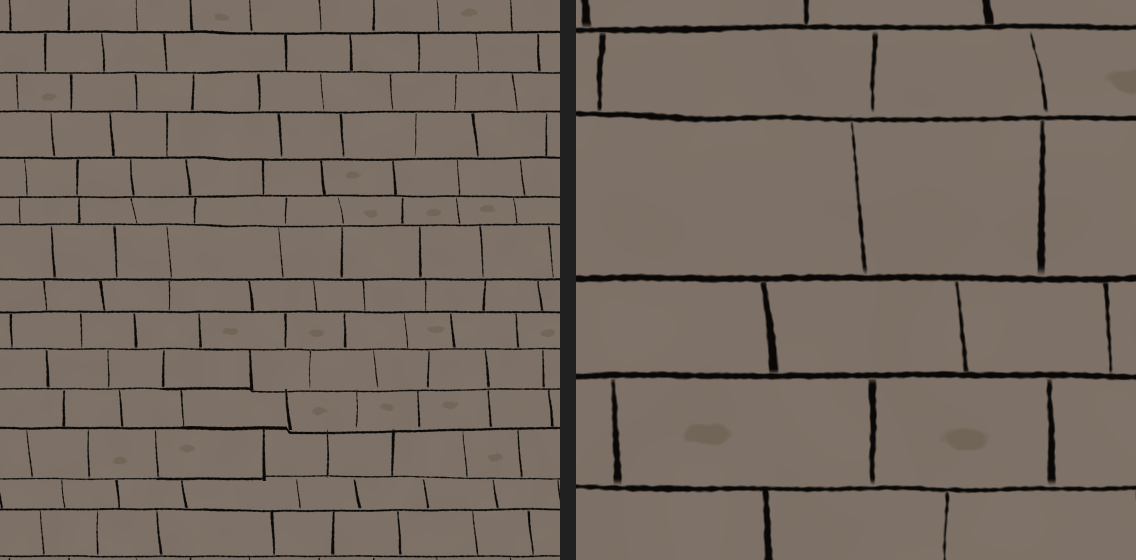
Left: the whole. Right: its middle third, enlarged.
A WebGL 1 fragment shader for this texture:

```glsl
precision highp float;
// Hand-inked wall of uneven stone courses with leaning joints and faint stains.

uniform vec2 u_resolution;

const float SPAN = 768.0; // layout units across the canvas
const int COURSES = 14;
const vec3 STONE = vec3(0.49, 0.44, 0.40);
const vec3 STAIN = vec3(0.41, 0.37, 0.30);
const vec3 INK = vec3(0.04, 0.033, 0.025);

// Per course: top, first joint, left end of wide stone, right end of wide stone
vec4 courses[COURSES + 1];
// Per lower edge: sideways kink height, half width, heavy slab above (0 or 1)
vec3 edges[COURSES];

void layCourses() {
  courses[0] = vec4(-5.0, 14.0, 262.0, 343.0);   edges[0] = vec3(2.0, 1.5, 0.0);
  courses[1] = vec4(44.0, 62.0, 227.0, 392.0);   edges[1] = vec3(-1.5, 1.0, 0.0);
  courses[2] = vec4(100.0, 24.0, 265.0, 355.0);  edges[2] = vec3(1.0, 1.2, 0.0);
  courses[3] = vec4(153.0, 72.0, 229.0, 384.0);  edges[3] = vec3(2.5, 1.4, 0.0);
  courses[4] = vec4(216.5, 36.0, 258.0, 361.0);  edges[4] = vec3(-1.5, 1.1, 0.0);
  courses[5] = vec4(270.0, 27.0, 267.0, 392.0);  edges[5] = vec3(2.0, 1.0, 0.0);
  courses[6] = vec4(308.0, 73.0, 232.0, 385.0);  edges[6] = vec3(0.0, 1.4, 0.0);
  courses[7] = vec4(383.0, 62.0, 232.0, 344.0);  edges[7] = vec3(0.0, 1.3, 0.0);
  courses[8] = vec4(428.0, 16.0, 274.0, 392.0);  edges[8] = vec3(1.0, 0.9, 0.0);
  courses[9] = vec4(478.5, 65.0, 224.0, 344.0);  edges[9] = vec3(4.0, 0.9, 1.0);
  courses[10] = vec4(533.0, 87.0, 250.0, 395.0); edges[10] = vec3(6.0, 1.5, 1.0);
  courses[11] = vec4(587.5, 40.0, 215.0, 362.0); edges[11] = vec3(-3.5, 0.8, 1.0);
  courses[12] = vec4(656.5, 0.0, 253.0, 409.0);  edges[12] = vec3(2.0, 1.2, 0.0);
  courses[13] = vec4(698.5, 58.0, 218.0, 374.0); edges[13] = vec3(0.0, 1.0, 0.0);
  courses[14] = courses[0] + vec4(SPAN, 0.0, 0.0, 0.0);
}

float hash(vec2 p) {
  return fract(sin(dot(p, vec2(127.1, 311.7))) * 4375.85);
}

float corner(vec2 cell, vec2 offset, float period) {
  float angle = 6.2832 * hash(mod(cell, period));
  return dot(vec2(cos(angle), sin(angle)), offset);
}

// Gradient noise that repeats every `period` cells
float noise(vec2 p, float period) {
  vec2 c = floor(p), f = fract(p);
  vec2 u = f * f * f * (f * (f * 6.0 - 15.0) + 10.0);
  vec2 e = vec2(1.0, 0.0);
  return mix(mix(corner(c, f, period), corner(c + e, f - e, period), u.x),
             mix(corner(c + e.yx, f - e.yx, period), corner(c + 1.0, f - 1.0, period), u.x), u.y);
}

float stroke(float dist, float halfWidth, float aa) {
  return smoothstep(-aa, aa, halfWidth - abs(dist));
}

float wrapX(float dx) {
  return mod(dx + 0.5 * SPAN, SPAN) - 0.5 * SPAN;
}

// Horizontal ink line below a course, kinked at its wide stone
float edgeInk(vec2 p, vec4 course, float base, vec3 edge, float id, float rough, float aa) {
  float bend = mix(298.0, course.w, edge.z);
  float soft = mix(24.0, 3.0, edge.z);
  float kink = smoothstep(bend - soft, bend + soft, p.x) * (1.0 - smoothstep(430.0, SPAN, p.x));
  float wobble = 1.4 * noise(vec2(p.x / SPAN * 16.0, id + 0.5), 16.0);
  float slab = smoothstep(course.z - 6.0, course.z + 6.0, p.x)
             * (1.0 - smoothstep(course.w, course.w + 6.0, p.x));
  float bulge = exp(-pow((p.x - 298.0) / 24.0, 2.0)) * min(abs(edge.x), 1.0);
  float halfWidth = edge.y + mix(0.45 * bulge, 0.8 * slab, edge.z) + rough;
  return stroke(p.y - base - kink * edge.x - wobble, halfWidth, aa);
}

// Upright joint: leaning, tapered and slightly short of the edges
float jointInk(float dx, float t, vec2 id, float heavy, float rough, float aa) {
  float taper = mix(0.65, 1.3, hash(id + 7.3) < 0.6 ? t : 1.0 - t);
  float halfWidth = max(mix(0.5, 1.65, hash(id + 3.1)), 1.7 * heavy) * taper + rough;
  float lean = mix(-2.0, 7.5, hash(id + 5.7)) * (t - 0.5);
  float bow = 1.8 * noise(vec2(t * 1.5, id.x * 9.0 + id.y + 0.5), 128.0);
  float ends = smoothstep(-0.01, 0.08, t) * (1.0 - smoothstep(0.92, 1.0, t));
  return stroke(dx - lean - bow, halfWidth, aa) * mix(ends, 1.0, heavy);
}

void main() {
  layCourses();
  vec2 p = gl_FragCoord.xy / u_resolution * SPAN;
  p.y = SPAN - p.y;
  float aa = 0.8 * max(SPAN / u_resolution.x, 0.8);
  float rough = 0.7 * noise(p / 4.0, SPAN / 4.0);
  float blot = noise(p / 8.0, SPAN / 8.0);
  float mottle = noise(p / 48.0, SPAN / 48.0);
  if (p.y > SPAN - 2.5) p.y -= SPAN;

  float ink = 0.0, stain = 0.0;
  for (int i = 0; i < COURSES; i++) {
    vec4 course = courses[i];
    float id = float(i), base = courses[i + 1].x;
    ink = max(ink, edgeInk(p, course, base, edges[i], id, rough, aa));
    float t = (p.y - course.x) / (base - course.x);
    if (t < 0.0 || t > 1.04) continue;

    // Joints on both sides of the wide stone, evenly spaced then jittered
    float rest = SPAN + course.y - course.w;
    float leftCount = floor((course.z - course.y) / 82.0 + 0.5);
    float rightCount = floor(rest / 85.0 + 0.5);
    for (int k = 0; k < 10; k++) {
      float n = float(k), m = n - leftCount - 1.0;
      if (m >= rightCount) break;
      vec2 key = vec2(id, n);
      float x = m < 0.0 ? mix(course.y, course.z, n / leftCount) : course.w + rest * m / rightCount;
      if (n > 0.0 && m != 0.0 && n != leftCount) x += 18.0 * (hash(key + 1.9) - 0.5);
      float heavy = m == 0.0 ? edges[i].z : 0.0;
      ink = max(ink, jointInk(wrapX(p.x - x), t, key, heavy, rough, aa));

      // An occasional flat stain on the stone to the right
      vec2 d = vec2(wrapX(p.x - x - 42.0), (t - mix(0.35, 0.65, hash(key + 4.4))) * (base - course.x));
      float spot = 1.0 - smoothstep(0.75, 1.1, length(d / vec2(11.0, 5.5)) + 0.45 * blot);
      stain = max(stain, spot * step(0.88, hash(key + 8.6)));
    }
  }

  vec3 color = STONE * (1.0 + 0.016 * mottle);
  color = mix(color, STAIN, 0.6 * stain);
  gl_FragColor = vec4(mix(color, INK, ink), 1.0);
}
```
